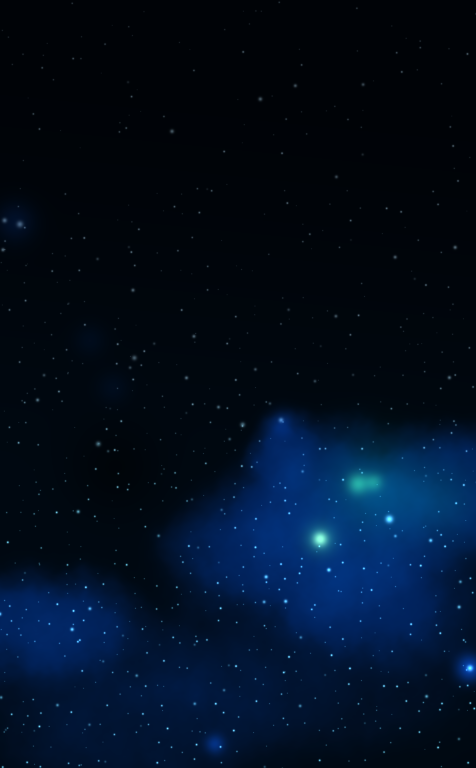
Reproduce this background procedurally as a WebGL 1 fragment shader.

```glsl
precision highp float;
// Deep night sky: blue nebula clouds low in the frame, glowing cores and scattered stars.
uniform vec2 u_resolution;

// Colours, from empty sky to the bright cloud
const vec3 SKY_TOP = vec3(0.0, 0.012, 0.028);
const vec3 SKY_LOW = vec3(0.0, 0.033, 0.068);
const vec3 CLOUD_DIM = vec3(0.005, 0.08, 0.20);
const vec3 CLOUD_MID = vec3(0.005, 0.135, 0.36);
const vec3 CLOUD_LIT = vec3(0.01, 0.21, 0.52);
const vec3 TEAL = vec3(0.0, 0.17, 0.06);
const vec3 GREEN = vec3(0.14, 0.40, 0.18);
const vec3 GOLD = vec3(0.50, 0.62, 0.34);
const vec3 BLUE_GLOW = vec3(0.02, 0.20, 0.55);
const vec3 STAR_GREY = vec3(0.38, 0.46, 0.50);
const vec3 STAR_CYAN = vec3(0.42, 0.78, 0.86);

// Tuning, in units of the canvas height
const float WARP = 0.012;
const float MOTTLE = 0.22;
const float FINE_CELL = 0.020;
const float WIDE_CELL = 0.042;
const float FINE_SIZE = 0.0011;
const float WIDE_SIZE = 0.0018;

float hash(vec2 p) {
  return fract(sin(dot(p, vec2(127.1, 311.7))) * 43758.5);
}

// Layered, rotated sines: soft noise in about -1..1
float waves(vec2 p) {
  float sum = 0.0, amp = 0.5;
  for (int i = 0; i < 5; i++) {
    p = mat2(0.8, 0.6, -0.6, 0.8) * p * 1.75 + 1.7;
    sum += amp * sin(p.x + 1.3 * sin(p.y * 0.8)) * cos(p.y + sin(p.x * 0.6));
    amp *= 0.62;
  }
  return sum;
}

// Round falloff, reaching 1/e at the radius
float glow(vec2 p, vec2 center, float radius) {
  vec2 q = (p - center) / radius;
  return exp(-dot(q, q));
}

// Flat-topped elliptical cloud puff
float puff(vec2 p, vec2 center, vec2 radius) {
  vec2 q = (p - center) / radius;
  float d = dot(q, q);
  return exp(-d * (0.45 + 0.55 * d));
}

float cloudDensity(vec2 p) {
  vec2 q = p + WARP * vec2(waves(p * 16.0), waves(p * 16.0 + 9.0));
  float d = 1.15 * puff(q, vec2(0.44, 0.315), vec2(0.115, 0.105));
  d += 0.80 * puff(q, vec2(0.585, 0.355), vec2(0.095, 0.075));
  d += 0.50 * puff(q, vec2(0.305, 0.285), vec2(0.085, 0.070));
  d += 0.60 * puff(q, vec2(0.368, 0.405), vec2(0.036, 0.048));
  d += 0.50 * puff(q, vec2(0.490, 0.215), vec2(0.125, 0.070));
  d += 0.75 * puff(q, vec2(0.055, 0.190), vec2(0.105, 0.060));
  d += 0.28 * puff(q, vec2(0.170, 0.075), vec2(0.190, 0.110));
  d += 0.20 * puff(q, vec2(0.420, 0.130), vec2(0.200, 0.110));
  d *= 1.0 + MOTTLE * waves(p * 22.0 + 4.0);
  return 1.0 - exp(-1.25 * d);
}

// One jittered star per cell, kept inside the cell's margins
float starLayer(vec2 p, float cell, float size, float chance, float seed) {
  vec2 id = floor(p / cell) + seed;
  vec2 jitter = 0.16 + 0.68 * vec2(hash(id + 3.1), hash(id + 7.7));
  float shine = hash(id + 11.3);
  float radius = max(size * (0.65 + 0.6 * shine), 0.55 / u_resolution.y);
  float lit = step(hash(id + 17.9), chance);
  return lit * (0.22 + 0.78 * shine * shine) * glow(fract(p / cell) * cell, jitter * cell, radius);
}

void main() {
  vec2 p = gl_FragCoord.xy / u_resolution.y;

  // Sky and clouds
  float density = cloudDensity(p);
  vec3 color = mix(SKY_LOW, SKY_TOP, smoothstep(0.30, 0.95, p.y + 0.1 * p.x));
  color = mix(color, CLOUD_DIM, smoothstep(0.0, 0.32, density));
  color = mix(color, CLOUD_MID, smoothstep(0.25, 0.58, density));
  color = mix(color, CLOUD_LIT, smoothstep(0.52, 0.95, density));
  color *= 1.0 - 0.45 * glow(p, vec2(0.15, 0.39), 0.06);

  // Glowing cores and faint halos
  color += TEAL * (0.7 * glow(p, vec2(0.485, 0.365), 0.06) + 0.4 * glow(p, vec2(0.575, 0.35), 0.05));
  color += GREEN * (glow(p, vec2(0.466, 0.370), 0.013) + 0.7 * glow(p, vec2(0.487, 0.372), 0.011));
  color += GREEN * 0.7 * glow(p, vec2(0.417, 0.298), 0.019);
  color += GOLD * glow(p, vec2(0.417, 0.298), 0.0085);
  color += BLUE_GLOW * glow(p, vec2(0.612, 0.130), 0.017);
  color += BLUE_GLOW * 0.6 * glow(p, vec2(0.280, 0.031), 0.012);
  color += BLUE_GLOW * 0.35 * glow(p, vec2(0.366, 0.450), 0.016);
  color += BLUE_GLOW * 0.22 * glow(p, vec2(0.020, 0.711), 0.025);
  color += BLUE_GLOW * 0.10 * (glow(p, vec2(0.117, 0.557), 0.02) + glow(p, vec2(0.147, 0.495), 0.02));

  // Scattered stars, denser and more cyan toward the bottom
  float low = 1.0 - smoothstep(0.15, 0.95, p.y);
  float stars = starLayer(p, FINE_CELL, FINE_SIZE, 0.14 + 0.36 * low, 0.0);
  stars += starLayer(p + 0.011, FINE_CELL * 1.3, FINE_SIZE, 0.10 + 0.34 * low, 41.0);
  stars += starLayer(p + 0.017, WIDE_CELL, WIDE_SIZE, 0.08 + 0.30 * low, 83.0);
  vec3 tint = mix(STAR_GREY, STAR_CYAN, 1.0 - smoothstep(0.25, 0.55, p.y));
  color += tint * stars * (0.75 + 0.35 * low);

  // Large single stars
  float large = 1.1 * glow(p, vec2(0.507, 0.324), 0.0045) + glow(p, vec2(0.612, 0.130), 0.0035);
  large += 0.7 * (glow(p, vec2(0.366, 0.453), 0.003) + glow(p, vec2(0.316, 0.447), 0.003));
  large += 0.7 * (glow(p, vec2(0.026, 0.708), 0.004) + glow(p, vec2(0.006, 0.713), 0.003));
  large += 0.7 * (glow(p, vec2(0.175, 0.534), 0.003) + glow(p, vec2(0.128, 0.422), 0.003));
  large += 0.7 * (glow(p, vec2(0.339, 0.871), 0.0025) + glow(p, vec2(0.224, 0.829), 0.0025));
  color += tint * large;

  gl_FragColor = vec4(min(color, 1.0), 1.0);
}
```
